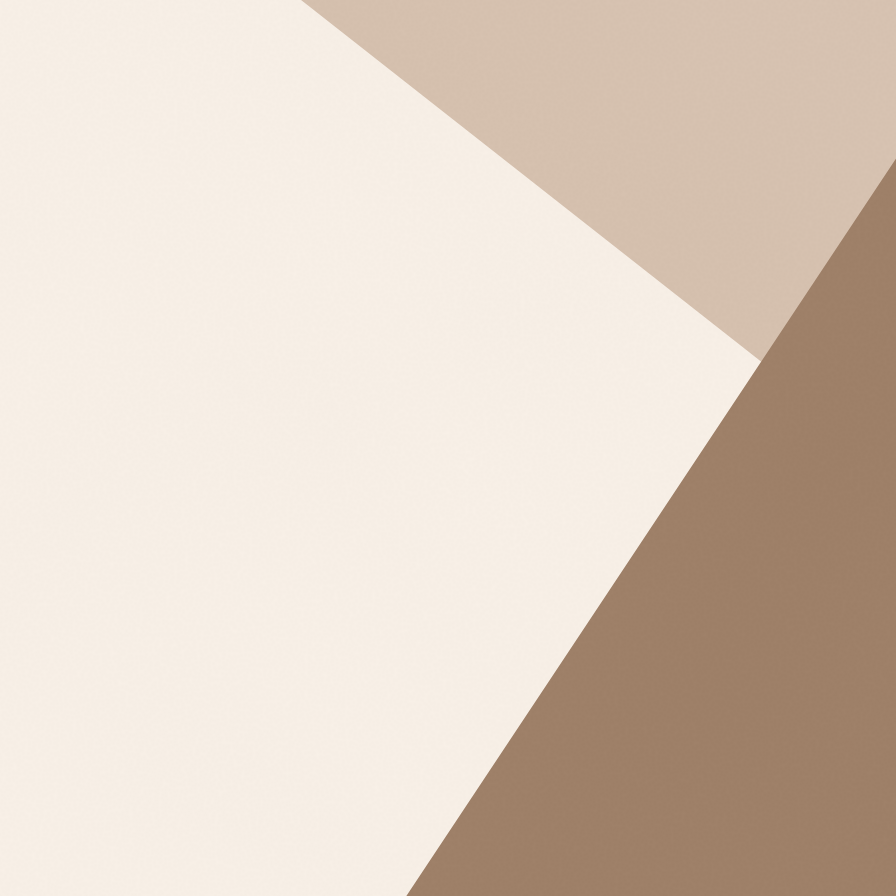
Give the GLSL for this background, as a Shadertoy shader.

```glsl
// Three flat paper planes: a cream sheet, a tan corner and a brown wedge.
// Each plane is a half-plane cut by a signed line distance, then softly
// toned by layered sines and a faint cellular grain.

const vec3 CREAM = vec3(0.967, 0.935, 0.900);
const vec3 TAN   = vec3(0.838, 0.757, 0.688);
const vec3 BROWN = vec3(0.620, 0.502, 0.408);

// Signed distance to the line a-b, positive on its left side
float lineSide(vec2 p, vec2 a, vec2 b) {
    vec2 dir = normalize(b - a);
    vec2 q = p - a;
    return dir.x * q.y - dir.y * q.x;
}

// Antialiased coverage of the positive side
float coverage(float dist, float pixel) {
    return smoothstep(-0.6 * pixel, 0.6 * pixel, dist);
}

vec2 hash2(vec2 cell) {
    vec3 h = fract(cell.xyx * vec3(0.1031, 0.1030, 0.0973));
    h += dot(h, h.yzx + 33.33);
    return fract((h.xx + h.yz) * h.zy);
}

// Distance to the nearest scattered point
float cellular(vec2 p) {
    vec2 cell = floor(p);
    float nearest = 2.0;
    for (int y = -1; y <= 1; y++) {
        for (int x = -1; x <= 1; x++) {
            vec2 neighbour = cell + vec2(x, y);
            nearest = min(nearest, length(neighbour + hash2(neighbour) - p));
        }
    }
    return nearest;
}

// Slow tonal drift across the paper
float mottling(vec2 p) {
    return 0.5 * sin(9.0 * p.x + 4.0 * sin(5.0 * p.y))
         + 0.5 * sin(13.0 * p.y - 3.0 * sin(7.0 * p.x));
}

void mainImage(out vec4 fragColor, in vec2 fragCoord) {
    vec2 uv = fragCoord / iResolution.xy;
    float pixel = 1.0 / min(iResolution.x, iResolution.y);

    // Plane boundaries
    float tanSide = lineSide(uv, vec2(0.336, 1.0), vec2(0.8495, 0.5964));
    float brownSide = -lineSide(uv, vec2(0.4535, 0.0), vec2(1.0, 0.823));

    // Tan lightens gently away from its fold
    vec3 tanTone = TAN + vec3(0.008, 0.010, 0.014) * (smoothstep(0.0, 0.35, tanSide) - 0.5);

    // Stack the planes
    vec3 color = mix(CREAM, tanTone, coverage(tanSide, pixel));
    color = mix(color, BROWN, coverage(brownSide, pixel));

    // Paper texture
    color += 0.0015 * mottling(uv);
    color += 0.010 * (cellular(uv * 240.0) - 0.5);

    fragColor = vec4(clamp(color, 0.0, 1.0), 1.0);
}
```
